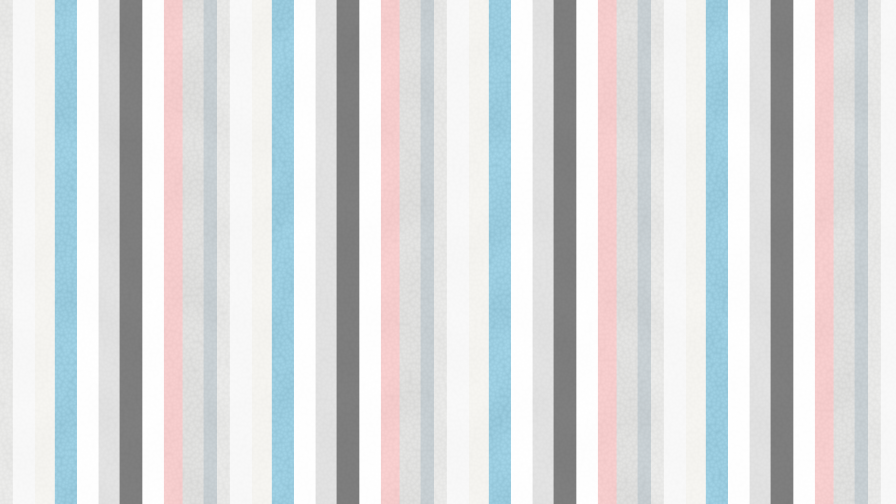
A Shadertoy shader for this pattern:

```glsl
const float REPEATS = 4.129;      // stripe groups across the canvas
const float GROUP_START = 0.2527; // first blue edge, in groups
const float GRAIN_CELLS = 140.0;  // paper grain cells per canvas height
const float MOTTLE = 0.25;        // share of slow tone drift in the grain
const int STRIPES = 11;

// Left edge of each stripe within a group
const float EDGES[STRIPES] = float[](
    0.0, 0.102, 0.2016, 0.2984, 0.4032, 0.5027,
    0.5887, 0.6855, 0.7473, 0.8065, 0.9086);

// Stripe colour, with grain strength in w
const vec4 STRIPE[STRIPES] = vec4[](
    vec4(0.60, 0.795, 0.87, 0.055),  // blue
    vec4(0.995, 0.995, 0.995, 0.008),
    vec4(0.88, 0.88, 0.88, 0.022),   // light grey
    vec4(0.49, 0.49, 0.49, 0.016),   // charcoal
    vec4(0.995, 0.995, 0.995, 0.008),
    vec4(0.96, 0.80, 0.80, 0.030),   // pink
    vec4(0.87, 0.87, 0.865, 0.042),  // speckled grey
    vec4(0.775, 0.805, 0.82, 0.035), // blue grey
    vec4(0.905, 0.905, 0.90, 0.035), // pale grey
    vec4(0.97, 0.97, 0.97, 0.012),   // off-white
    vec4(0.957, 0.953, 0.938, 0.018) // cream
);

vec2 hash22(vec2 p) {
    vec3 q = fract(vec3(p.xyx) * vec3(0.1031, 0.1030, 0.0973));
    q += dot(q, q.yzx + 33.33);
    return fract((q.xx + q.yz) * q.zy);
}

// Distance to the nearest scattered point
float cellular(vec2 p) {
    vec2 cell = floor(p), local = fract(p);
    float nearest = 2.0;
    for (int y = -1; y <= 1; y++)
    for (int x = -1; x <= 1; x++) {
        vec2 offset = vec2(x, y);
        vec2 toPoint = offset + hash22(cell + offset + 64.0) - local;
        nearest = min(nearest, dot(toPoint, toPoint));
    }
    return sqrt(nearest);
}

float mottle(vec2 p) {
    return 0.5 * sin(23.0 * p.x + 3.0 * sin(17.0 * p.y))
         + 0.5 * sin(31.0 * p.y + 2.0 * sin(29.0 * p.x));
}

vec4 stripes(float groups, float pixel) {
    float t = fract(groups);
    vec4 paint = STRIPE[STRIPES - 1];
    for (int i = 0; i < STRIPES; i++)
        paint = mix(paint, STRIPE[i], clamp((t - EDGES[i]) / pixel + 0.5, 0.0, 1.0));
    // Blend into the next group
    return mix(paint, STRIPE[0], clamp((t - 1.0) / pixel + 0.5, 0.0, 1.0));
}

void mainImage(out vec4 fragColor, in vec2 fragCoord) {
    vec2 p = fragCoord / iResolution.y;
    float groups = fragCoord.x / iResolution.x * REPEATS - GROUP_START;
    vec4 paint = stripes(groups, REPEATS / iResolution.x);

    // Paper grain
    float grain = 0.48 - cellular(p * GRAIN_CELLS);
    grain += MOTTLE * mottle(p);
    fragColor = vec4(clamp(paint.rgb + paint.w * grain, 0.0, 1.0), 1.0);
}
```
